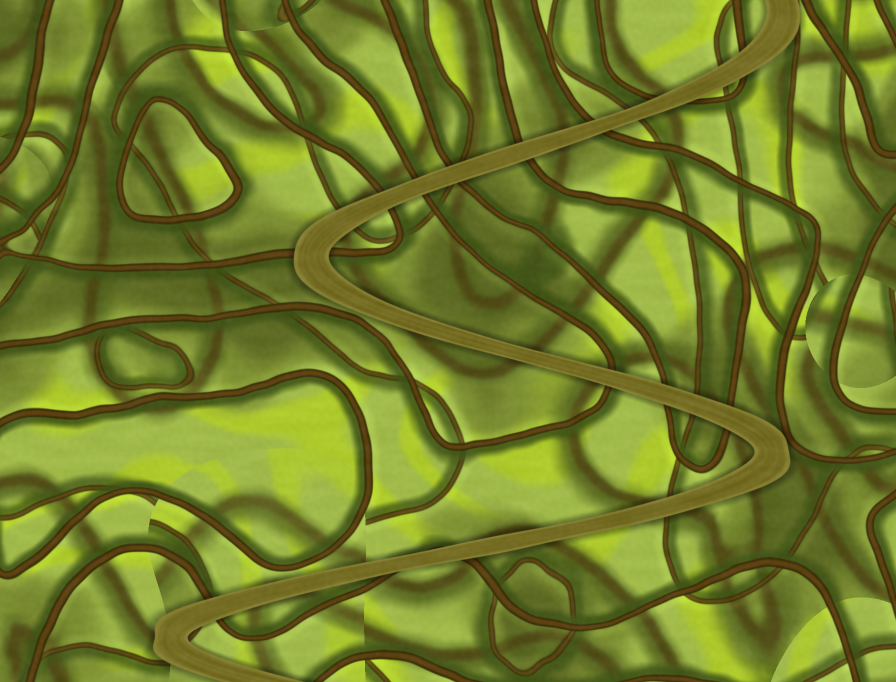
A Shadertoy shader for this background:

```glsl
// Marbled green glass: warped contour rings with brown veins and a winding olive ribbon.

vec2 randomGradient(vec2 cell) {
    vec3 h = fract(vec3(cell.xyx) * vec3(0.1031, 0.1030, 0.0973));
    h += dot(h, h.yzx + 33.33);
    float angle = 6.2832 * fract((h.x + h.y) * h.z);
    return vec2(cos(angle), sin(angle));
}

// Gradient noise, roughly -0.7 to 0.7
float noise(vec2 p) {
    vec2 i = floor(p), f = p - i;
    vec2 u = f * f * f * (f * (f * 6.0 - 15.0) + 10.0);
    vec2 e = vec2(0.0, 1.0);
    float bottom = mix(dot(randomGradient(i), f),
                       dot(randomGradient(i + e.yx), f - e.yx), u.x);
    float top = mix(dot(randomGradient(i + e), f - e),
                    dot(randomGradient(i + 1.0), f - 1.0), u.x);
    return mix(bottom, top, u.y);
}

float height(vec2 p, float seed) {
    vec2 warp = vec2(noise(p * 3.1 + seed), noise(p * 3.1 + seed + 19.4));
    return noise((p + 0.1 * warp) * vec2(2.7, 2.3) + seed) + 0.009 * noise(p * 24.0 + seed);
}

// Signed distance to the nearest contour line
float contour(vec2 p, float seed, float levels) {
    vec2 e = vec2(0.003, 0.0);
    float h = height(p, seed);
    vec2 slope = vec2(height(p + e.xy, seed), height(p + e.yx, seed)) - h;
    float steepness = max(levels * length(slope) / e.x, 2.2);
    return (fract(levels * h + 0.5) - 0.5) / steepness;
}

// Brown vein with a green shadow on one side and a bright lip on the other
vec3 drawVein(vec3 col, float d, float halfWidth, float strength) {
    float shadow = smoothstep(-0.026, -0.010, d) * smoothstep(0.006, -0.002, d);
    float lip = smoothstep(0.003, 0.008, d) * smoothstep(0.022, 0.009, d);
    float vein = smoothstep(halfWidth + 0.0015, halfWidth - 0.0015, abs(d));
    vec3 brown = mix(vec3(0.37, 0.26, 0.07), vec3(0.22, 0.18, 0.04),
                     smoothstep(0.2, 0.9, abs(d) / halfWidth));
    col = mix(col, vec3(0.25, 0.33, 0.09), 0.88 * shadow * strength);
    col += vec3(0.05, 0.06, 0.03) * lip * strength;
    return mix(col, brown, vein * strength);
}

// Soft glass bands behind the veins
vec3 backdrop(vec2 p) {
    float field = height(p, 61.3) + 0.25 * noise(p * 4.7 + 8.2);
    vec3 col = mix(vec3(0.63, 0.73, 0.29), vec3(0.68, 0.79, 0.17),
                   smoothstep(0.1, 0.9, sin(21.0 * field)));
    float shade = noise(p * vec2(3.6, 3.1) + 27.7) + 0.4 * noise(p * 7.3 + 3.6);
    col = mix(col, vec3(0.49, 0.56, 0.20), smoothstep(-0.02, 0.16, shade));
    col = mix(col, vec3(0.37, 0.42, 0.14), smoothstep(0.17, 0.36, shade));

    float blurred = contour(p, 83.6, 3.0);
    col = mix(col, vec3(0.33, 0.39, 0.12), 0.85 * smoothstep(0.034, 0.006, abs(blurred)));
    col = mix(col, vec3(0.30, 0.25, 0.07), 0.7 * smoothstep(0.014, 0.002, abs(blurred - 0.006)));
    return col;
}

// Ribbon swinging left and right as it climbs
vec3 drawRibbon(vec3 col, vec2 p) {
    float y = p.y - 0.335;
    float phase = 11.2 * y - 2.26 * y * y;
    float swing = 0.448 - 0.17 * p.y;
    float offset = p.x - (0.675 + 0.196 * p.y + swing * cos(phase));
    float slope = 0.196 - swing * sin(phase) * (11.2 - 4.52 * y);
    float d = abs(offset) / sqrt(1.0 + slope * slope);
    float halfWidth = 0.012 + 0.013 * pow(abs(cos(phase)), 5.0) + 0.004 * noise(p * 6.0);
    vec3 olive = vec3(0.45, 0.42, 0.13) + 0.05 * noise(vec2(d * 190.0, p.y * 9.0));
    olive = mix(olive, vec3(0.53, 0.50, 0.20), smoothstep(0.65, 0.9, d / halfWidth));
    col *= 1.0 - 0.35 * smoothstep(halfWidth + 0.012, halfWidth, d);
    return mix(col, olive, smoothstep(halfWidth + 0.001, halfWidth - 0.001, d));
}

vec3 scene(vec2 p) {
    // Shards of glass shift what is seen through them
    float shard = step(0.2, noise(p * 2.1 + 40.7));
    vec2 seen = p + shard * vec2(0.37, 0.21);
    vec3 col = backdrop(p + shard * vec2(0.06, -0.04));
    col = mix(col, vec3(0.63, 0.73, 0.32), 0.15 * shard);
    col = drawVein(col, contour(seen, 12.4, 2.6), 0.0040, 0.85);
    col = drawVein(col, contour(p, 35.8, 3.8), 0.0055 + 0.004 * noise(p * 4.0), 1.0);
    col = drawRibbon(col, p);
    return col + 0.03 * noise(p * vec2(17.0, 60.0)) + 0.02 * noise(p * 120.0);
}

void mainImage(out vec4 fragColor, in vec2 fragCoord) {
    // Four samples per pixel smooth the shard edges
    vec3 col = vec3(0.0);
    for (int i = 0; i < 4; i++) {
        vec2 shift = vec2(i % 2, i / 2) * 0.5 - 0.25;
        col += scene((fragCoord + shift) / iResolution.y);
    }
    fragColor = vec4(col / 4.0, 1.0);
}
```
